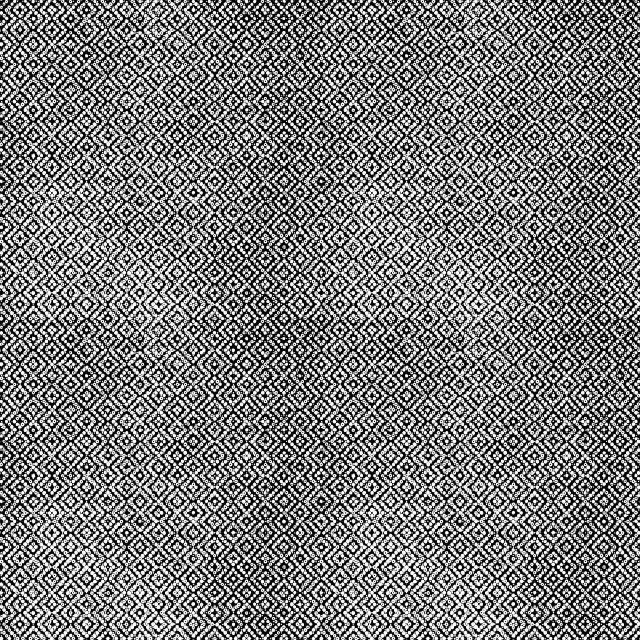
A Shadertoy shader for this pattern:

```glsl
// Black and white diamond twill: worn pearl-like stitches on mirrored zigzag diagonals.

const vec2 PANELS = vec2(2.0);         // worn panels across and down
const vec2 BLOCKS = vec2(3.0, 7.0);    // woven blocks in a panel, 3 by 2 diamonds each
const vec2 BLOCK = vec2(40.0, 16.0);   // stitches in one block
const vec2 STITCHES = BLOCKS * BLOCK;  // stitches in one panel
const float RING_PERIOD = 3.0;         // stitches from one ring to the next
const vec3 DARK = vec3(0.01);
const vec3 LIGHT = vec3(0.99);

float hash(vec2 p) {
    vec3 q = fract(p.xyx * vec3(0.1031, 0.1030, 0.0973));
    q += dot(q, q.yzx + 33.33);
    return fract((q.x + q.y) * q.z);
}

// Dot of the random slope at a lattice corner with the offset from it.
float cornerSlope(vec2 corner, vec2 offset, vec2 period, float seed) {
    float angle = 6.28318 * hash(mod(corner, period) + seed);
    return dot(vec2(cos(angle), sin(angle)), offset);
}

// Gradient noise that repeats after a whole number of lattice cells.
float gradientNoise(vec2 p, vec2 period, float seed) {
    vec2 i = floor(p), f = p - i;
    vec2 u = f * f * f * (f * (f * 6.0 - 15.0) + 10.0);
    vec2 e = vec2(0.0, 1.0);
    float a = cornerSlope(i, f, period, seed);
    float b = cornerSlope(i + e.yx, f - e.yx, period, seed);
    float c = cornerSlope(i + e.xy, f - e.xy, period, seed);
    float d = cornerSlope(i + e.yy, f - e.yy, period, seed);
    return mix(mix(a, b, u.x), mix(c, d, u.x), u.y);
}

// Height of a straight-sided peak above its foot.
float peak(float thread, float center, float height) {
    return height - abs(thread - center);
}

// Zigzag of three uneven peaks across a block.
float warpZigzag(float thread) {
    float t = mod(thread + 0.1, BLOCK.x) - 0.1;
    return max(max(peak(t, 7.0, 7.0), peak(t, 19.0, 9.0)), peak(t, 32.0, 8.0));
}

// Zigzag of a tall and a short peak up a block.
float weftZigzag(float thread) {
    float t = mod(thread + 0.1, BLOCK.y) - 0.1;
    return max(peak(t, 5.0, 5.0), peak(t, 12.0, 4.0));
}

// One where the light thread lies on top.
float twill(vec2 cell) {
    float ring = warpZigzag(cell.x) + weftZigzag(cell.y);
    return 1.0 - step(0.5, mod(ring + 0.2, RING_PERIOD) - 0.2);
}

// Signed distance to one stitch; dark stitches leave only an occasional speck.
float stitchDistance(vec2 offset, vec2 cell, float raised, float swell) {
    float chance = hash(cell + 17.0);
    float speck = mix(-0.1, 0.22, step(0.62, chance));
    float radius = mix(speck, 0.65 + 0.14 * (chance - 0.5), raised) + swell;
    vec2 jitter = 0.16 * (vec2(hash(cell + 3.7), hash(cell + 41.3)) - 0.5);
    float r = length(offset - jitter);
    float pinhole = mix(-1.0, 0.15, raised * step(0.7, hash(cell + 71.0)));
    return max(r - radius, pinhole - r);
}

// Union of the stitches around a point.
float clothDistance(vec2 p, float swell) {
    vec2 home = floor(p);
    float d = 2.0;
    for (int y = -1; y <= 1; y++) {
        for (int x = -1; x <= 1; x++) {
            vec2 corner = home + vec2(x, y);
            vec2 cell = mod(corner, STITCHES);
            d = min(d, stitchDistance(p - corner - 0.5, cell, twill(cell), swell));
        }
    }
    return d;
}

// Growth of the light stitches: patchy wear, uneven rows, paler foot of a panel.
float stitchSwell(vec2 panel) {
    float wear = gradientNoise(panel * 3.0, vec2(3.0), 8.0);
    float rows = gradientNoise(panel * vec2(3.0, 56.0), vec2(3.0, 56.0), 23.0);
    float fade = 0.5 - panel.y;
    float shade = cos(6.28318 * (panel.x - 0.4));
    return 0.07 * wear + 0.05 * rows + 0.05 * fade + 0.015 * shade;
}

void mainImage(out vec4 fragColor, in vec2 fragCoord) {
    vec2 uv = fragCoord / iResolution.y;
    vec2 panel = fract(uv * PANELS);
    vec2 p = panel * STITCHES;
    float pixel = PANELS.x * STITCHES.x / iResolution.y;

    // Frayed outlines.
    float fray = 0.18 * gradientNoise(p * 1.5, STITCHES * 1.5, 5.0);
    float d = clothDistance(p, stitchSwell(panel)) + fray;

    float edge = max(0.68 * pixel, 0.17);
    float light = 1.0 - smoothstep(-edge, edge, d);
    light += 0.18 * gradientNoise(p * 2.0 + 0.3, STITCHES * 2.0, 61.0);
    fragColor = vec4(mix(DARK, LIGHT, clamp(light, 0.0, 1.0)), 1.0);
}
```
